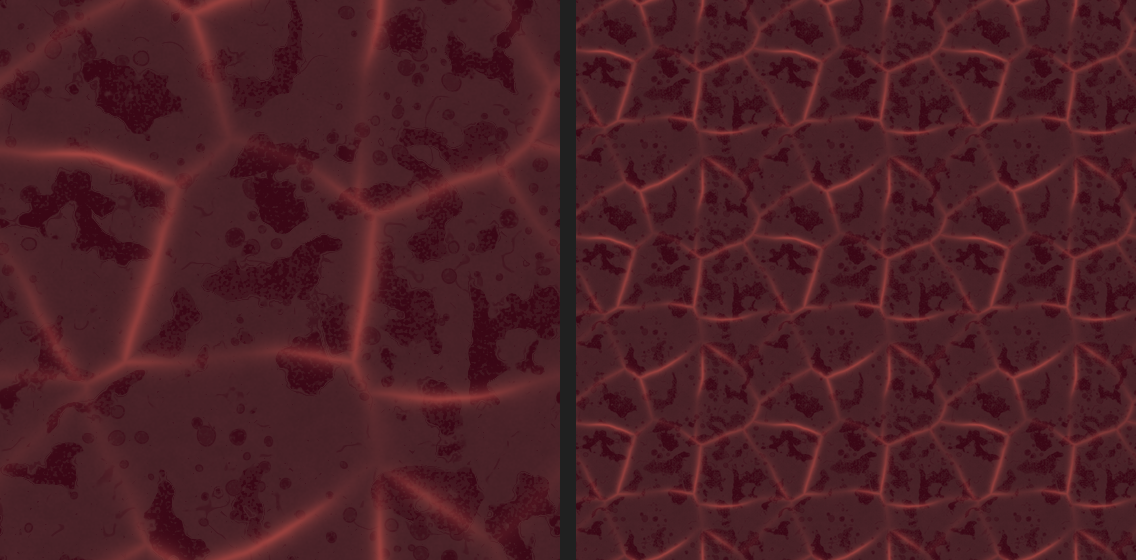
Left, the tile; right, the same tile 3 across and 3 down.
This texture is drawn by a WebGL 1 fragment shader. Its source:

```glsl
precision highp float;
// Dim maroon tissue crossed by glowing red veins, as a seamless tile.
// Veins are the edges of a wrapped Voronoi diagram; beneath them lie warped
// stippled blotches, small ringed cells, broken hairlines and fine mottling.

uniform vec2 u_resolution;

#define VEIN_CELLS 3.0
#define VEIN_WIDTH 0.0105
#define VEIN_GLOW 0.92
#define BLOTCHES 5.0
#define BLOTCH_WARP 0.34
#define DISCS 20.0
#define STIPPLE 270.0
#define MOTTLE 0.08
#define TISSUE_COLOR vec3(0.284, 0.130, 0.153)
#define DARK_COLOR vec3(0.228, 0.028, 0.084)
#define HALO_COLOR vec3(0.460, 0.228, 0.232)
#define VEIN_COLOR vec3(0.640, 0.264, 0.250)

// Whole-number wrap, safe against rounding at exact multiples
vec2 wrap(vec2 cell, float period) {
  return floor(cell - period * floor((cell + 0.5) / period) + 0.5);
}

float hash(vec2 p) {
  return fract(sin(dot(p, vec2(127.1, 311.7))) * 43758.5453);
}

vec2 hash2(vec2 p) {
  return vec2(hash(p), hash(p + 57.3));
}

// Value noise that repeats after a whole number of lattice cells
float noise(vec2 uv, float period, float seed) {
  vec2 p = uv * period;
  vec2 f = fract(p);
  vec2 a = wrap(floor(p), period);
  vec2 b = wrap(a + 1.0, period);
  f = f * f * (3.0 - 2.0 * f);
  return mix(mix(hash(a + seed), hash(vec2(b.x, a.y) + seed), f.x),
             mix(hash(vec2(a.x, b.y) + seed), hash(b + seed), f.x), f.y);
}

float fbm(vec2 uv, float period, float seed) {
  float sum = 0.0, amp = 0.533;
  for (int i = 0; i < 4; i++) {
    sum += amp * noise(uv, period, seed);
    period *= 2.0;
    seed += 7.7;
    amp *= 0.5;
  }
  return sum;
}

vec2 veinSite(vec2 id) {
  return id + 0.16 + 0.68 * hash2(wrap(id, VEIN_CELLS) + 8.0);
}

// Distance to the nearest Voronoi edge, in canvas units
float veinDistance(vec2 uv) {
  vec2 p = uv * VEIN_CELLS, cell = floor(p), nearest = vec2(9.0);
  for (int j = -1; j <= 1; j++)
    for (int i = -1; i <= 1; i++) {
      vec2 r = veinSite(cell + vec2(float(i), float(j))) - p;
      if (dot(r, r) < dot(nearest, nearest)) nearest = r;
    }
  float d = 9.0;
  for (int j = -2; j <= 2; j++)
    for (int i = -2; i <= 2; i++) {
      vec2 r = veinSite(cell + vec2(float(i), float(j))) - p;
      vec2 gap = r - nearest;
      if (dot(gap, gap) > 0.0001)
        d = min(d, dot(0.5 * (r + nearest), normalize(gap)));
    }
  return d / VEIN_CELLS;
}

// Signed distance to scattered turned ellipses, and the solidity of the nearest
vec2 blotchField(vec2 uv) {
  vec2 p = uv * BLOTCHES, cell = floor(p), best = vec2(9.0, 0.0);
  for (int j = -1; j <= 1; j++)
    for (int i = -1; i <= 1; i++) {
      vec2 id = cell + vec2(float(i), float(j)), key = wrap(id, BLOTCHES);
      vec2 place = hash2(key + 13.0), form = hash2(key + 41.0);
      float c = cos(6.2832 * form.x), s = sin(6.2832 * form.x);
      vec2 q = mat2(c, s, -s, c) * (p - id - 0.15 - 0.7 * place);
      vec2 radii = vec2(mix(0.25, 0.52, form.y), mix(0.11, 0.25, place.x));
      float d = (length(q / radii) - 1.0) * radii.y;
      if (d < best.x) best = vec2(d, fract(form.x * 7.0 + place.y));
    }
  return vec2(best.x / BLOTCHES, best.y);
}

// Small round cells with a dark rim, gathered in clusters
float discs(vec2 uv, float seed) {
  vec2 p = uv * DISCS, key = wrap(floor(p), DISCS);
  vec2 h = hash2(key + seed + 71.0), k = hash2(key + seed + 97.0);
  float radius = mix(0.09, 0.33, h.x * h.x);
  float d = length(fract(p) - 0.5 - (k - 0.5) * (0.88 - 2.0 * radius)) - radius;
  float body = 1.0 - smoothstep(-0.07, 0.05, d);
  float rim = 1.0 - smoothstep(0.01, 0.06, abs(d));
  float cluster = noise((key + 0.5) / DISCS, 7.0, 23.0 + seed);
  float shade = max(rim * 0.65, body * mix(0.15, 0.95, h.y));
  return shade * step(0.88, cluster + 0.35 * fract(h.y * 9.0));
}

void main() {
  vec2 uv = gl_FragCoord.xy / u_resolution;

  // Shared textures; the second grain lattice is turned to hide the grid
  vec2 turned = vec2(uv.x + uv.y, uv.y - uv.x);
  float grain = 0.5 * (noise(uv, STIPPLE, 5.0) + noise(turned, 190.0, 6.0));
  float cloud = fbm(uv, 7.0, 11.0), fine = fbm(uv, 36.0, 19.0);
  vec2 warp = vec2(fbm(uv, 8.0, 29.0), fbm(uv, 8.0, 37.0)) - 0.5;

  // Stippled blotches with a ragged edge and a broken outline
  vec2 blotch = blotchField(uv + BLOTCH_WARP * warp);
  float d = blotch.x + 0.035 * (fine - 0.5);
  float inside = 1.0 - smoothstep(-0.003, 0.002, d);
  float solid = 0.4 * blotch.y + 0.9 * (cloud - 0.5) + 0.8 * (fine - 0.5) - 6.0 * min(d, 0.0);
  float fill = mix(0.38, 1.0, smoothstep(0.4, 0.66, grain + 0.6 * solid - 0.06));
  float outline = 1.0 - smoothstep(0.0005, 0.0025, abs(d - 0.005));
  float dark = max(inside * fill, 0.5 * outline * smoothstep(0.42, 0.58, fine));

  // Small cells, hairlines and dust
  vec2 wobble = uv + 0.025 * warp;
  float cells = max(discs(wobble, 0.0), discs(wobble.yx + 0.37, 31.0));
  dark = max(dark, cells * smoothstep(0.0, 0.6, grain));
  float hair = 1.0 - smoothstep(0.003, 0.012, abs(cloud - 0.52));
  dark = max(dark, 0.4 * hair * smoothstep(0.5, 0.62, fine));
  dark = max(dark, 0.5 * smoothstep(0.9, 0.98, noise(turned, 110.0, 43.0)));

  vec3 color = TISSUE_COLOR * (1.0 + MOTTLE * (cloud + fine + grain - 1.5));
  color = mix(color, DARK_COLOR, dark);

  // Glowing veins that brighten and fade along their length
  vec2 sway = vec2(noise(uv, 6.0, 51.0), noise(uv, 6.0, 59.0)) - 0.5;
  float v = veinDistance(uv + 0.045 * sway + 0.02 * warp);
  float strength = smoothstep(0.2, 0.92, noise(uv, 5.0, 67.0));
  float width = VEIN_WIDTH * mix(1.4, 0.85, strength);
  float core = exp(-(sqrt(v * v + 0.000012) - 0.0035) / width);
  float glow = core * mix(0.1, VEIN_GLOW, strength);
  float halo = 0.3 * exp(-v * v / 0.0006) * mix(0.4, 1.0, strength);
  color = mix(color, HALO_COLOR, halo);
  color = mix(color, VEIN_COLOR, min(glow, 1.0));

  gl_FragColor = vec4(color, 1.0);
}
```
